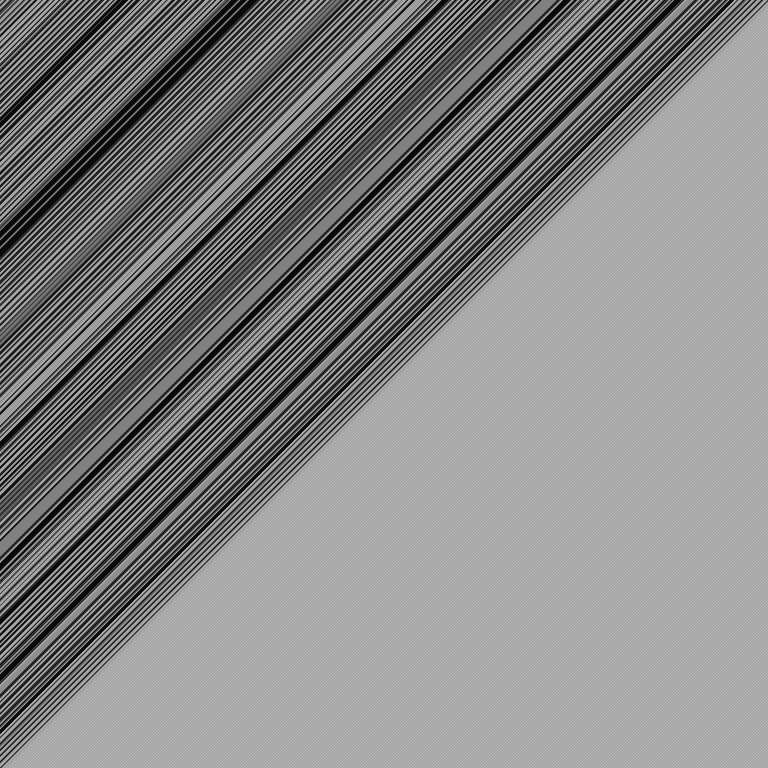
Reproduce this pattern procedurally as a three.js fragment shader.

```glsl
#define STRIPE_COUNT 128.0
#define FINE_COUNT 256.0
#define FINE_CONTRAST 0.05
#define EDGE_SOFTNESS 0.001
#define FIELD_EDGE -0.007
#define INK 0.04
#define FIELD_GREY 0.67
#define LIGHT_GREY 0.76

varying vec2 vUv;

float hash(float n) {
  return fract(sin(n * 127.1 + 11.7) * 4375.85);
}

// Soft-edged strip around a centre line
float strip(float across, float centre, float halfWidth) {
  return 1.0 - smoothstep(halfWidth - EDGE_SOFTNESS, halfWidth + EDGE_SOFTNESS,
                          abs(across - centre));
}

// One jittered light line per cell, neighbours included
float lightLines(float across, float count, float seed) {
  float cell = floor(across * count);
  float light = 0.0;
  for (int i = -1; i <= 1; i++) {
    float id = cell + float(i);
    float centre = (id + 0.3 + 0.4 * hash(id + seed)) / count;
    float halfWidth = mix(0.16, 0.36, hash(id + seed + 41.0)) / count;
    light = max(light, strip(across, centre, halfWidth));
  }
  return light;
}

float paintBand(float tone, float across, float centre, float halfWidth, float paint) {
  return mix(tone, paint, strip(across, centre, halfWidth));
}

float stripedTone(float across) {
  // Irregular lines, with finer ones filling some gaps
  float coarse = lightLines(across, STRIPE_COUNT, 3.0);
  float fine = lightLines(across, FINE_COUNT, 71.0);
  float fill = 0.3 + 0.2 * sin(across * 47.0) * sin(across * 19.0 + 1.0);
  float tone = mix(INK, LIGHT_GREY, max(coarse * 0.85, fine * fill));

  // Muted and pale bands
  tone = paintBand(tone, across, 0.560, 0.010, mix(tone, 0.35, 0.6));
  tone = paintBand(tone, across, 0.335, 0.012, mix(tone, 0.23, 0.5));
  tone = paintBand(tone, across, 0.453, 0.005, 0.62);
  tone = paintBand(tone, across, 0.284, 0.009, 0.50);
  tone = paintBand(tone, across, 0.101, 0.005, 0.56);

  // Dark seams
  tone = paintBand(tone, across, 0.837, 0.004, INK);
  tone = paintBand(tone, across, 0.420, 0.005, INK);
  tone = paintBand(tone, across, 0.262, 0.004, INK);
  tone = paintBand(tone, across, 0.190, 0.004, INK);
  tone = paintBand(tone, across, 0.117, 0.005, INK);
  tone = paintBand(tone, across, 0.047, 0.003, INK);

  // Broad black seam split by two thin grey lines
  tone = paintBand(tone, across, 0.682, 0.017, INK);
  for (int i = 0; i < 2; i++) {
    tone = paintBand(tone, across, 0.677 + 0.011 * float(i), 0.0015, 0.50);
  }
  return tone;
}

void main() {
  float across = vUv.y - vUv.x;

  // Even field of fine diagonal lines
  float field = FIELD_GREY + FINE_CONTRAST * cos(6.28318 * FINE_COUNT * across);

  // Striped half above the diagonal
  float upper = smoothstep(FIELD_EDGE - EDGE_SOFTNESS, FIELD_EDGE + EDGE_SOFTNESS, across);
  float tone = mix(field, stripedTone(across), upper);
  gl_FragColor = vec4(vec3(tone), 1.0);
}
```
